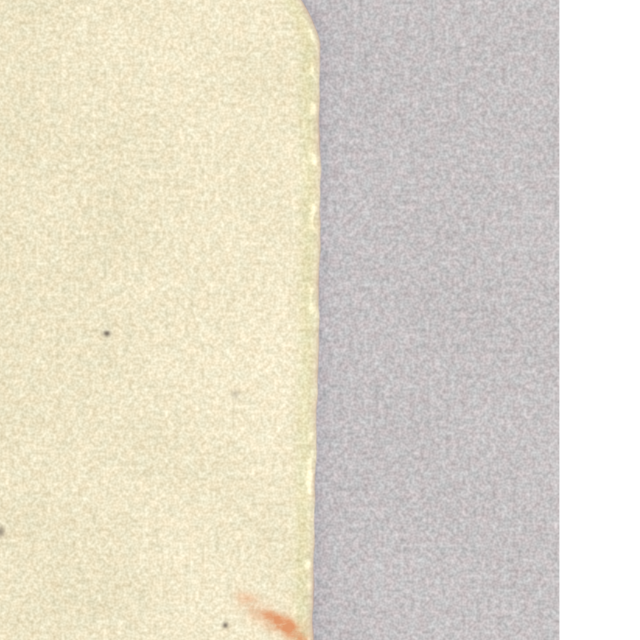
This texture is drawn by a Shadertoy shader. Its source:

```glsl
// A sheet of aged cream paper with a worn right edge, lying on a grey
// speckled board that ends at a white margin. The edge is a curve x(y);
// paper tone and grain are layered gradient noise; marks are soft ellipses.

#define PAPER_LIGHT vec3(0.960, 0.922, 0.808)
#define PAPER_DARK  vec3(0.908, 0.873, 0.748)
#define BOARD       vec3(0.780, 0.763, 0.765)
#define RUST        vec3(0.880, 0.580, 0.400)
#define EDGE_TINT   vec3(0.760, 0.650, 0.590)
#define SPECK       vec3(0.480, 0.440, 0.390)
#define MARGIN_X    0.874
#define GRAIN_FREQ  125.0
#define PAPER_GRAIN 0.13
#define BOARD_GRAIN 0.14

vec2 hashGradient(vec2 cell) {
    vec3 h = fract(vec3(cell.xyx) * vec3(0.1031, 0.1030, 0.0973));
    h += dot(h, h.yzx + 33.33);
    float angle = 6.28318 * fract((h.x + h.y) * h.z);
    return vec2(cos(angle), sin(angle));
}

float gradientNoise(vec2 p) {
    vec2 i = floor(p), f = p - i;
    vec2 w = f * f * f * (f * (f * 6.0 - 15.0) + 10.0);
    vec2 o = vec2(0.0, 1.0);
    float a = dot(hashGradient(i), f);
    float b = dot(hashGradient(i + o.yx), f - o.yx);
    float c = dot(hashGradient(i + o.xy), f - o.xy);
    float d = dot(hashGradient(i + o.yy), f - o.yy);
    return mix(mix(a, b, w.x), mix(c, d, w.x), w.y);
}

float fbm(vec2 p) {
    float sum = 0.0, amp = 0.6;
    for (int k = 0; k < 4; k++) {
        sum += amp * gradientNoise(p);
        p = mat2(1.6, 1.2, -1.2, 1.6) * p + 7.3;
        amp *= 0.55;
    }
    return sum;
}

float grain(vec2 uv) {
    vec2 p = uv * GRAIN_FREQ;
    return 0.65 * gradientNoise(p) + 0.6 * gradientNoise(p * 1.83 + 19.0)
         + 0.25 * gradientNoise(p * 0.41 + 47.0);
}

// Right edge of the sheet: slow lean, cut upper corner, slight fraying.
float paperEdge(float y) {
    float lean = 0.500 - 0.012 * (1.0 - smoothstep(-0.15, 0.72, y));
    float corner = 0.029 * pow(max(y - 0.93, 0.0) / 0.07, 1.5);
    return lean - corner + 0.003 * gradientNoise(vec2(y * 32.0, 3.5));
}

// Soft ellipse rotated by the given angle, 1 at the centre.
float softSpot(vec2 p, vec2 radius, float angle) {
    float c = cos(angle), s = sin(angle);
    vec2 q = vec2(c * p.x + s * p.y, c * p.y - s * p.x) / radius;
    return exp(-dot(q, q));
}

vec3 paperColor(vec2 uv, float inside) {
    // Broad tone: duller on the left, brighter toward the centre
    float tone = 0.42 + 0.32 * smoothstep(0.0, 0.36, uv.x)
               - 0.20 * softSpot(uv - vec2(0.17, 0.66), vec2(0.07, 0.16), -0.45)
               + 0.75 * fbm(uv * 6.0 + 2.0);
    vec3 col = mix(PAPER_DARK, PAPER_LIGHT, clamp(tone, 0.0, 1.2));
    col += PAPER_GRAIN * grain(uv) * vec3(0.95, 1.0, 1.1);
    col += 0.02 * gradientNoise(uv * 52.0) * vec3(1.0, -0.3, -0.9);

    // Yellowed strip, pale worn flecks, then a thin brown rim
    float strip = softSpot(vec2(inside - 0.018, 0.0), vec2(0.014), 0.0);
    col -= strip * vec3(0.035, 0.025, 0.065);
    float fleck = smoothstep(0.02, 0.38, gradientNoise(uv * vec2(65.0, 38.0)));
    col += 0.13 * fleck * softSpot(vec2(inside - 0.009, 0.0), vec2(0.006), 0.0);
    float wear = 0.55 + 0.7 * gradientNoise(vec2(uv.y * 20.0, 8.5));
    float rim = exp(-max(inside, 0.0) / 0.0045);
    col = mix(col, EDGE_TINT, clamp(wear, 0.2, 0.9) * rim);

    // Rust smear sloping down to the lower edge
    float rag = 0.7 + 1.1 * fbm(uv * vec2(34.0, 48.0));
    float smear = 0.95 * softSpot(uv - vec2(0.437, 0.027), vec2(0.038, 0.015), -0.50)
                + 0.45 * softSpot(uv - vec2(0.389, 0.058), vec2(0.020, 0.012), -0.75)
                + 0.55 * softSpot(uv - vec2(0.466, 0.004), vec2(0.018, 0.010), -0.70);
    col = mix(col, RUST, clamp(smear * rag * 1.25, 0.0, 0.92));

    // Small dark specks
    float speck = 0.95 * softSpot(uv - vec2(0.167, 0.479), vec2(0.0055, 0.0045), 0.0)
                + 0.85 * softSpot(uv - vec2(0.352, 0.023), vec2(0.0045), 0.0)
                + 0.65 * softSpot(uv - vec2(0.001, 0.169), vec2(0.006, 0.008), 0.0)
                + 0.30 * softSpot(uv - vec2(0.368, 0.384), vec2(0.006, 0.007), 0.0);
    return mix(col, SPECK, min(speck, 1.0));
}

vec3 boardColor(vec2 uv, float outside) {
    vec3 col = BOARD + 0.025 * fbm(uv * 5.0 + 31.0);
    col += BOARD_GRAIN * grain(uv + 5.0);
    col += 0.025 * gradientNoise(uv * 60.0 + 11.0) * vec3(1.0, -0.4, -0.3);
    // Contact shadow beside the sheet
    float shadow = 0.055 * exp(-outside / 0.010) + 0.015 * exp(-outside / 0.06);
    return col - shadow * vec3(1.0, 1.0, 0.75);
}

void mainImage(out vec4 fragColor, in vec2 fragCoord) {
    vec2 uv = fragCoord / iResolution.xy;
    float px = 1.0 / iResolution.x;
    float inside = paperEdge(uv.y) - uv.x;
    float soft = max(px, 0.002);

    vec3 col = mix(boardColor(uv, max(-inside, 0.0)), paperColor(uv, inside),
                   smoothstep(-soft, soft, inside));
    col = mix(col, vec3(1.0), smoothstep(-px, px, uv.x - MARGIN_X));
    fragColor = vec4(clamp(col, 0.0, 1.0), 1.0);
}
```
